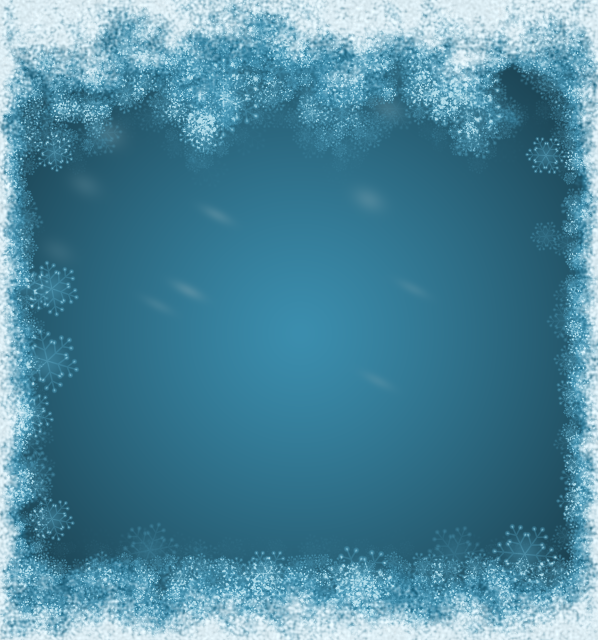
This background is drawn by a Shadertoy shader. Its source:

```glsl
vec2 hash2(vec2 p) {
    p = vec2(dot(p, vec2(127.1, 311.7)), dot(p, vec2(269.5, 183.3)));
    return fract(sin(p) * 43758.5);
}

float gradientNoise(vec2 p) {
    vec2 i = floor(p), f = fract(p);
    vec2 u = f * f * (3.0 - 2.0 * f), e = vec2(1, 0);
    float a = dot(hash2(i) * 2.0 - 1.0, f);
    float b = dot(hash2(i + e.xy) * 2.0 - 1.0, f - e.xy);
    float c = dot(hash2(i + e.yx) * 2.0 - 1.0, f - e.yx);
    float d = dot(hash2(i + e.xx) * 2.0 - 1.0, f - e.xx);
    return mix(mix(a, b, u.x), mix(c, d, u.x), u.y);
}

float segment(vec2 p, vec2 a, vec2 b) {
    vec2 ab = b - a;
    return length(p - a - ab * clamp(dot(p - a, ab) / dot(ab, ab), 0.0, 1.0));
}

// Six folded arms with side branches, bright tips and a soft core
float snowflake(vec2 q, float radius, float turn) {
    q /= radius;
    if (dot(q, q) > 1.5) return 0.0;
    float blur = 0.8 / (iResolution.y * radius);
    float a = abs(mod(atan(q.y, q.x) + turn, 1.0472) - 0.5236);
    vec2 arm = length(q) * vec2(cos(a), sin(a));
    float line = segment(arm, vec2(0), vec2(0.95, 0));
    float tip = length(arm - vec2(0.95, 0));
    for (int i = 0; i < 2; i++) {
        vec2 root = vec2(0.35 + 0.3 * float(i), 0);
        vec2 end = root + (0.34 - 0.06 * float(i)) * vec2(0.6, 0.8);
        line = min(line, segment(arm, root, end));
        tip = min(tip, length(arm - end));
    }
    return 0.35 * (1.0 - smoothstep(0.0, 0.02 + blur, line))
         + 0.85 * (1.0 - smoothstep(0.01, 0.08 + blur, tip))
         + 0.5 * (1.0 - smoothstep(0.0, 0.85, length(q)));
}

// Frost depth: 1 on the border, 0 at the inner rim, negative inside
float frostField(vec2 p) {
    float right = iResolution.x / iResolution.y;
    vec4 edge = vec4(p.x, right - p.x, p.y, 1.0 - p.y);
    vec4 depth = vec4(0.063 - 0.03 * p.y, 0.042, 0.115, 0.18 + 0.03 * cos(30.0 * (p.x - 0.32)));
    float f = log(dot(exp(5.0 * (1.0 - edge / depth)), vec4(1))) / 5.0;
    vec2 gap = (p - vec2(0.81, 0.86)) / vec2(0.045, 0.03);
    return f - 0.6 * exp(-dot(gap, gap));
}

// Jittered grids of flakes, kept only where there is frost
float scatteredFlakes(vec2 p) {
    float sum = 0.0;
    for (int layer = 0; layer < 3; layer++) {
        float size = 0.026 + 0.016 * float(layer);
        vec2 cell = floor(p / size);
        for (int k = 0; k < 9; k++) {
            vec2 id = cell + vec2(k % 3, k / 3) - 1.0;
            vec2 h = hash2(id + 37.0 * float(layer));
            vec2 centre = (id + 0.2 + 0.6 * h) * size;
            float present = smoothstep(-0.3, 0.1, frostField(centre));
            if (present > 0.0)
                sum += present * (0.25 + 0.45 * h.y) * snowflake(p - centre, size * (0.35 + 0.35 * h.x), h.x * 6.0);
        }
    }
    return sum;
}

// Larger flakes along the rim; the last four are faint
float rimFlakes(vec2 p) {
    const vec3 flakes[16] = vec3[16](
        vec3(0.349, 0.848, 0.062), vec3(0.729, 0.844, 0.06), vec3(0.306, 0.798, 0.03), vec3(0.085, 0.762, 0.03),
        vec3(0.081, 0.549, 0.043), vec3(0.074, 0.436, 0.05), vec3(0.046, 0.353, 0.038), vec3(0.081, 0.189, 0.035),
        vec3(0.562, 0.092, 0.057), vec3(0.82, 0.134, 0.05), vec3(0.853, 0.757, 0.031), vec3(0.419, 0.104, 0.039),
        vec3(0.885, 0.499, 0.03), vec3(0.853, 0.631, 0.024), vec3(0.71, 0.134, 0.046), vec3(0.234, 0.14, 0.045));
    float sum = 0.0;
    for (int i = 0; i < 16; i++)
        sum += (i < 12 ? 0.8 : 0.3) * snowflake(p - flakes[i].xy, flakes[i].z, float(i));
    return sum;
}

// Blurred falling snow: position, half width, opacity
float driftingSnow(vec2 p) {
    const vec4 streaks[10] = vec4[10](
        vec4(0.172, 0.789, 0.026, 0.3), vec4(0.133, 0.711, 0.021, 0.22), vec4(0.091, 0.607, 0.021, 0.17),
        vec4(0.605, 0.831, 0.021, 0.28), vec4(0.576, 0.688, 0.021, 0.35), vec4(0.339, 0.664, 0.011, 0.35),
        vec4(0.294, 0.546, 0.011, 0.42), vec4(0.247, 0.523, 0.01, 0.22), vec4(0.645, 0.549, 0.01, 0.24),
        vec4(0.59, 0.405, 0.01, 0.25));
    float sum = 0.0;
    for (int i = 0; i < 10; i++) {
        vec2 d = p - streaks[i].xy;
        vec2 q = vec2(dot(d, vec2(0.89, -0.45)) / 0.032, dot(d, vec2(0.45, 0.89)) / streaks[i].z);
        sum += streaks[i].w * exp(-1.7 * dot(q, q));
    }
    return sum;
}

void mainImage(out vec4 fragColor, in vec2 fragCoord) {
    vec2 p = fragCoord / iResolution.y;

    // Radial glow and drifting snow
    float fall = pow(min(length(p - vec2(0.469, 0.479)) / 0.56, 1.0), 1.22);
    vec3 color = mix(vec3(0.232, 0.555, 0.68), vec3(0.105, 0.255, 0.315), fall);
    color = mix(color, vec3(0.5, 0.64, 0.69), driftingSnow(p));

    // Cloudy frost with fine grain
    float cloud = 0.45 * gradientNoise(p * 14.0) + 0.4 * gradientNoise(p * 38.0);
    float grain = gradientNoise(p * 190.0) + 0.5 * gradientNoise(p * 95.0);
    float frost = frostField(p) + cloud;
    float cover = smoothstep(-0.05, 0.4, frost + 0.2 * grain);
    color = mix(color, vec3(0.2, 0.52, 0.65) + 0.2 * grain, 0.75 * cover);

    // Translucent flakes that pale where they pile up
    float flakes = scatteredFlakes(p) + rimFlakes(p);
    color = mix(color, vec3(0.38, 0.72, 0.85), 0.85 * (1.0 - exp(-1.3 * flakes)));
    color = mix(color, vec3(0.82, 0.94, 0.97), 0.75 * smoothstep(0.5, 1.5, flakes));

    // White outer crust, heaviest along the top
    float crust = frost + 0.15 * cos(10.0 * (p.x - 0.08)) * smoothstep(0.7, 1.0, p.y);
    float white = smoothstep(0.25, 1.05, crust + 0.4 * grain);
    color = mix(color, vec3(0.9, 0.95, 0.97) + 0.12 * grain, 0.93 * white);

    fragColor = vec4(clamp(color, 0.0, 1.0), 1.0);
}
```
